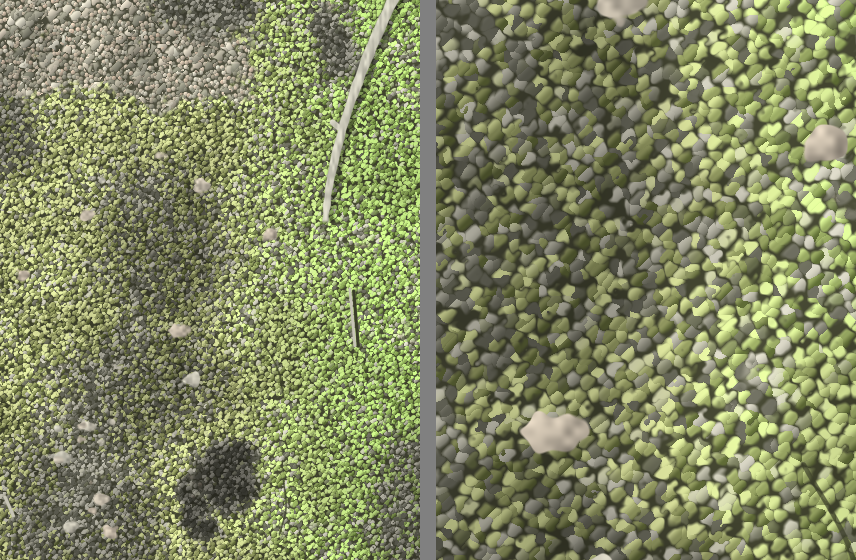
Left: the whole. Right: its middle third, enlarged.
A WebGL 1 fragment shader for this texture:

```glsl
precision highp float;
// Granular moss on damp soil, with gravel, pale stones and a bare stick.
uniform vec2 u_resolution;

const vec3 GAP = vec3(0.23, 0.24, 0.16);
const vec3 MOSS_DARK = vec3(0.34, 0.38, 0.21);
const vec3 MOSS_MID = vec3(0.55, 0.59, 0.39);
const vec3 MOSS_LIGHT = vec3(0.82, 0.87, 0.63);
const vec3 SOIL_DARK = vec3(0.28, 0.28, 0.22);
const vec3 SOIL_MID = vec3(0.46, 0.46, 0.40);
const vec3 STONE_PALE = vec3(0.78, 0.77, 0.71);
const vec3 STONE_PINK = vec3(0.74, 0.65, 0.57);

float hash(vec2 p) {
  return fract(sin(dot(p, vec2(127.1, 311.7))) * 43758.5453);
}

vec2 hash2(vec2 p) {
  return vec2(hash(p), hash(p + 37.3));
}

float noise(vec2 p) {
  vec2 i = floor(p), f = fract(p);
  f = f * f * (3.0 - 2.0 * f);
  return mix(mix(hash(i), hash(i + vec2(1, 0)), f.x),
             mix(hash(i + vec2(0, 1)), hash(i + vec2(1, 1)), f.x), f.y);
}

float fbm(vec2 p) {
  float sum = 0.0, amp = 0.53;
  for (int i = 0; i < 4; i++) {
    sum += amp * noise(p);
    p = p * 2.1 + 17.0;
    amp *= 0.5;
  }
  return sum;
}

// Nearest scattered grain: xy = offset from its centre, zw = its random values.
vec4 grain(vec2 p) {
  vec2 cell = floor(p), nearest = vec2(2.0), id = cell;
  for (int y = -1; y <= 1; y++) {
    for (int x = -1; x <= 1; x++) {
      vec2 c = cell + vec2(x, y);
      vec2 d = p - c - hash2(c);
      if (dot(d, d) < dot(nearest, nearest)) { nearest = d; id = c; }
    }
  }
  return vec4(nearest, hash2(id + 91.7));
}

// Soft ellipse, 1 inside and 0 outside.
float blob(vec2 p, vec2 centre, vec2 radius) {
  return 1.0 - smoothstep(0.35, 1.0, length((p - centre) / radius));
}

float twig(vec2 p, vec2 a, vec2 b, float radius, float aa) {
  vec2 d = b - a;
  float t = clamp(dot(p - a, d) / dot(d, d), 0.0, 1.0);
  return 1.0 - smoothstep(radius - aa, radius + aa, length(p - a - d * t));
}

vec3 mossColor(vec2 p, float bare, float lush) {
  vec4 g = grain(p * 108.0 + 0.7 * noise(p * 170.0));
  float body = 1.0 - smoothstep(0.38, 0.78, length(g.xy));
  float tone = g.z + 0.4 * (g.y - g.x) + 0.1 * lush - 0.12 * bare + 0.1;
  vec3 leaf = mix(MOSS_DARK, MOSS_MID, smoothstep(0.0, 0.38, tone));
  leaf = mix(leaf, MOSS_LIGHT, smoothstep(0.42, 0.92, tone));
  leaf *= mix(vec3(1.03, 1.0, 0.96), vec3(0.92, 1.04, 0.80), lush);
  vec3 soil = mix(SOIL_MID * 0.85, STONE_PALE, smoothstep(0.2, 1.0, g.z + 0.3 * (g.y - g.x)));
  float isSoil = smoothstep(-0.15, 0.15, bare - g.w);
  return mix(mix(GAP, SOIL_DARK, bare), mix(leaf, soil, isSoil), body);
}

vec3 gravelColor(vec2 p) {
  vec4 big = grain(p * 52.0 + noise(p * 90.0));
  vec4 fine = grain(p * 105.0 + 5.0);
  vec4 g = big.w > 0.6 ? big : fine;
  vec3 rock = mix(SOIL_MID, mix(STONE_PINK, STONE_PALE, g.w), g.z);
  float body = 1.0 - smoothstep(0.38, 0.75, length(g.xy));
  return mix(SOIL_DARK, rock * (1.0 + 0.35 * (g.y - g.x)), body);
}

void main() {
  vec2 p = gl_FragCoord.xy / u_resolution.x;
  float aa = 0.8 / u_resolution.x;
  float rough = fbm(p * 9.0) - 0.5;
  vec2 w = p + 0.16 * vec2(rough, fbm(p * 8.0 + 40.0) - 0.5);

  // Ground zones
  float hollow = max(blob(w, vec2(0.56, 0.21), vec2(0.09, 0.08)), blob(w, vec2(0.49, 0.14), vec2(0.06, 0.09)));
  float damp = max(blob(w, vec2(0.49, 1.32), vec2(0.20, 0.14)), blob(w, vec2(0.80, 1.22), vec2(0.09, 0.13)));
  float worn = max(blob(w, vec2(0.38, 0.75), vec2(0.22, 0.30)), blob(w, vec2(0.34, 0.42), vec2(0.26, 0.22)));
  float edge = max(blob(w, vec2(0.18, 0.10), vec2(0.27, 0.30)), blob(w, vec2(1.0, 0.08), vec2(0.20, 0.30)));
  edge = max(edge, blob(w, vec2(0.0, 1.03), vec2(0.13, 0.16)));
  float bare = clamp(0.20 + 0.8 * rough + 0.40 * worn + 0.6 * edge + 0.8 * max(hollow, damp), 0.0, 1.0);
  float lush = clamp(smoothstep(0.45, 0.95, w.x) + 0.8 * rough - 0.5 * bare + 0.15, 0.0, 1.0);
  vec3 color = mossColor(p, bare, lush);
  float gravel = smoothstep(1.05, 1.16, w.y) * (1.0 - smoothstep(0.48, 0.70, w.x)) * (1.0 - 0.9 * damp);
  float patchy = gravel + 1.1 * rough + 0.5 * (noise(p * 60.0) - 0.5);
  color = mix(color, gravelColor(p), smoothstep(0.35, 0.65, patchy));
  float shade = 1.0 - 0.2 * worn - 0.2 * edge - 0.25 * damp;
  color *= (1.0 - 0.5 * hollow) * shade * (1.07 + 0.4 * rough);

  // Loose pebbles, the first group clustered at the lower left
  for (int i = 0; i < 22; i++) {
    float k = float(i);
    vec2 r = hash2(vec2(k, 7.0));
    vec2 centre = i < 13 ? vec2(0.10, 0.04) + r * vec2(0.17, 0.33) : vec2(0.03, 0.42) + r * vec2(0.62, 0.70);
    float size = mix(0.007, 0.022, pow(hash(vec2(k, 3.0)), 2.0));
    vec2 d = (p - centre) * vec2(0.85, 1.15);
    float dist = length(d) + 0.014 * (noise(p * 75.0) - 0.5);
    vec3 rock = mix(STONE_PALE, STONE_PINK, 0.5 * hash(vec2(k, 5.0)));
    rock *= 0.78 + 0.35 * noise(p * 130.0) + 6.0 * (d.y - d.x);
    color = mix(color, rock, 1.0 - smoothstep(size - 2.0 * aa, size + 2.0 * aa, dist));
  }

  // Thin twigs
  vec2 q = p + 0.006 * vec2(sin(p.y * 38.0), 0.0);
  color = mix(color, GAP, 0.8 * twig(q, vec2(0.68, 0.19), vec2(0.67, 0.06), 0.002, aa));
  color = mix(color, GAP, 0.7 * twig(q, vec2(0.63, 0.52), vec2(0.68, 0.39), 0.002, aa));
  color = mix(color, GAP, twig(p, vec2(0.842, 0.64), vec2(0.853, 0.51), 0.004, aa));
  color = mix(color, STONE_PALE, twig(p, vec2(0.833, 0.645), vec2(0.845, 0.51), 0.0035, aa));
  color = mix(color, STONE_PALE, twig(p, vec2(0.012, 0.15), vec2(0.032, 0.105), 0.004, aa));

  // Curved stick with a knob and a shadow on its right
  float t = clamp((p.y - 0.80) / 0.533, 0.0, 1.0);
  float radius = mix(0.007, 0.014, t) + 0.003 * (noise(p * 45.0) - 0.5);
  float side = 0.93 * (p.x - 0.775 - 0.16 * pow(t, 1.6));
  float tip = smoothstep(0.0, 0.02, t);
  color *= 1.0 - 0.4 * tip * (1.0 - smoothstep(radius, radius + 0.012, abs(side - 0.006)));
  float wood = tip * (1.0 - smoothstep(radius - aa, radius + aa, abs(side)));
  wood = max(wood, twig(p, vec2(0.792, 1.042), vec2(0.806, 1.03), 0.007, aa));
  vec3 bark = STONE_PALE * (0.93 + 0.25 * noise(p * vec2(170.0, 60.0)) - 14.0 * max(side, 0.0));
  color = mix(color, bark, wood);
  gl_FragColor = vec4(clamp(color, 0.0, 1.0), 1.0);
}
```
